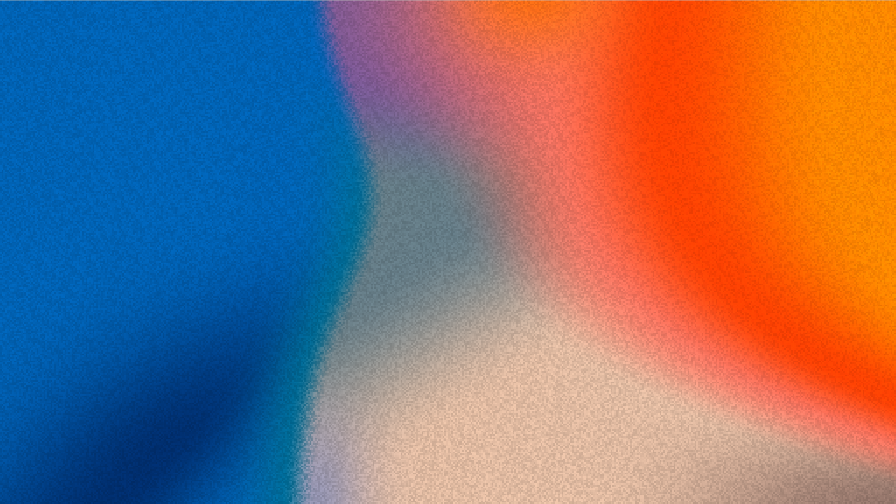
Give the GLSL for this background, as a Shadertoy shader.

```glsl
// Grainy blurred gradient: deep blue, slate and beige haze, coral, red and amber.

// Cool side
const vec3 BLUE = vec3(0.00, 0.385, 0.705);
const vec3 NAVY = vec3(0.00, 0.18, 0.43);
const vec3 TEAL = vec3(0.00, 0.43, 0.57);
// Middle haze
const vec3 SLATE = vec3(0.39, 0.48, 0.52);
const vec3 PURPLE = vec3(0.46, 0.34, 0.59);
const vec3 LAVENDER = vec3(0.57, 0.57, 0.68);
const vec3 BEIGE = vec3(0.88, 0.73, 0.63);
const vec3 TAUPE = vec3(0.57, 0.45, 0.41);
// Warm side
const vec3 CORAL = vec3(0.97, 0.44, 0.36);
const vec3 RED = vec3(1.00, 0.255, 0.01);
const vec3 ORANGE = vec3(1.00, 0.43, 0.06);
const vec3 AMBER = vec3(1.00, 0.53, 0.00);
// Finish
const vec3 RIM = vec3(0.75);
const float RIM_STRENGTH = 0.4;
const float EDGE_SOFTNESS = 0.017;
const float EDGE_JITTER = 0.008;
const float GRAIN = 0.16;
const vec2 GRAIN_CELLS = vec2(512.0, 288.0);

float hash(vec2 p) {
    return fract(sin(dot(p, vec2(12.9898, 78.233))) * 43758.5453);
}

// Bell curve of the given half width
float bell(float x, float width) {
    float t = x / width;
    return exp(-t * t);
}

// Falls from 1 below lo to 0 above hi
float fall(float lo, float hi, float x) {
    return 1.0 - smoothstep(lo, hi, x);
}

// Horizontal position of the border between blue and haze
float blueEdge(float y) {
    return 0.333 + 0.017 * y + 0.07 * bell(y - 0.6, 0.27);
}

// Horizontal position of the purest red, sweeping right near the bottom
float redRidge(float y) {
    return 0.735 + 0.6 * pow(clamp(1.0 - y, 0.0, 1.0), 3.6);
}

vec3 coolSide(vec2 uv, float edge) {
    float offset = uv.x - 0.13 - 0.5 * uv.y;
    float shadow = bell(offset, offset < 0.0 ? 0.17 : 0.10) * fall(0.1, 0.62, uv.y);
    vec3 col = mix(BLUE, NAVY, shadow);
    float rim = bell(uv.x - edge, 0.05) * fall(0.55, 0.9, uv.y);
    return mix(col, TEAL, 0.9 * rim);
}

vec3 haze(vec2 uv) {
    float light = fall(0.08, 0.48, uv.y - 1.2 * (uv.x - 0.45));
    vec3 col = mix(SLATE, BEIGE, light);
    col = mix(col, LAVENDER, bell(uv.x - 0.35, 0.06) * fall(0.0, 0.3, uv.y));
    col = mix(col, TAUPE, fall(-0.02, 0.22, uv.y) * smoothstep(0.65, 1.0, uv.x));
    return mix(col, PURPLE, smoothstep(0.62, 0.86, uv.y));
}

vec3 warmSide(vec2 uv) {
    float d = uv.x - redRidge(uv.y);
    float coralStart = mix(-0.27, -0.42, smoothstep(0.6, 1.0, uv.y));
    vec3 col = mix(haze(uv), CORAL, smoothstep(coralStart, -0.09, d));
    col = mix(col, RED, smoothstep(-0.13, 0.0, d));
    col = mix(col, AMBER, smoothstep(0.0, 0.2, d));
    // Orange glow at the top
    float glow = bell(uv.x - 0.6, 0.09) * bell(uv.y - 1.03, 0.13);
    return mix(col, ORANGE, glow);
}

void mainImage(out vec4 fragColor, in vec2 fragCoord) {
    vec2 uv = fragCoord / iResolution.xy;
    float noise = hash(floor(uv * GRAIN_CELLS)) - 0.5;

    // Join both halves along a slightly grainy border
    float edge = blueEdge(uv.y);
    float side = uv.x - edge + EDGE_JITTER * noise;
    float warm = smoothstep(-EDGE_SOFTNESS, EDGE_SOFTNESS, side);
    vec3 col = mix(coolSide(uv, edge), warmSide(uv), warm);

    // Film grain and thin pale line along the top
    col *= 1.0 + GRAIN * noise;
    col = mix(col, RIM, RIM_STRENGTH * smoothstep(0.997, 0.999, uv.y));
    fragColor = vec4(clamp(col, 0.0, 1.0), 1.0);
}
```
